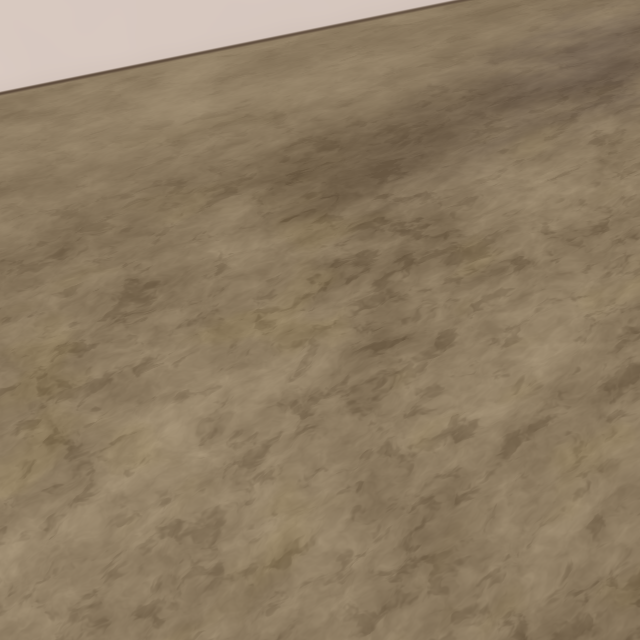
This texture is drawn by a Shadertoy shader. Its source:

```glsl
// A worn, mottled concrete floor running up to the slanted foot of a pale wall.

const vec3 FLOOR_DARK  = vec3(0.405, 0.338, 0.250);
const vec3 FLOOR_LIGHT = vec3(0.640, 0.570, 0.462);
const vec3 STAIN_TINT  = vec3(0.004, 0.008, 0.034);
const vec3 OCHRE_TINT  = vec3(0.006, 0.005, -0.012);
const vec3 WALL_COLOR  = vec3(0.835, 0.776, 0.742);
const vec3 GAP_COLOR   = vec3(0.350, 0.280, 0.225);

const float EDGE_HEIGHT = 0.855;
const float EDGE_SLOPE  = 0.202;

// Random unit gradient for a lattice cell
vec2 cellGradient(vec2 cell) {
    vec3 q = fract(cell.xyx * vec3(0.1031, 0.1030, 0.0973));
    q += dot(q, q.yzx + 33.33);
    float angle = 6.2832 * fract((q.x + q.y) * q.z);
    return vec2(cos(angle), sin(angle));
}

float gradientNoise(vec2 p) {
    vec2 i = floor(p), f = fract(p);
    vec2 u = f * f * f * (f * (f * 6.0 - 15.0) + 10.0);
    vec2 e = vec2(1.0, 0.0);
    float a = dot(cellGradient(i), f);
    float b = dot(cellGradient(i + e.xy), f - e.xy);
    float c = dot(cellGradient(i + e.yx), f - e.yx);
    float d = dot(cellGradient(i + e.xx), f - e.xx);
    return mix(mix(a, b, u.x), mix(c, d, u.x), u.y);
}

float fbm(vec2 p, int octaves, float gain) {
    float sum = 0.0, amplitude = 1.0;
    mat2 turn = mat2(1.96, 0.40, -0.40, 1.96);
    for (int i = 0; i < octaves; i++) {
        sum += amplitude * gradientNoise(p);
        p = turn * p + 17.3;
        amplitude *= gain;
    }
    return sum;
}

// Soft elliptical spot, tilted by an angle
float softSpot(vec2 p, vec2 center, vec2 radius, float angle) {
    float c = cos(angle), s = sin(angle);
    vec2 q = mat2(c, -s, s, c) * (p - center) / radius;
    return exp(-dot(q, q));
}

// Floor plane: rows crowd together toward the wall and tilt more up close
vec2 floorPlane(vec2 uv, float depth) {
    float d = max(depth, 0.0) * (1.0 + 0.25 * uv.x);
    return vec2(uv.x + 0.06 * d, 1.35 * log(0.32 + d));
}

vec3 floorColor(vec2 uv, float depth) {
    vec2 p = floorPlane(uv, depth);
    vec2 warp = vec2(fbm(p * 9.0 + 3.1, 4, 0.6), fbm(p * 9.0 + 41.7, 4, 0.6));
    vec2 q = p + 0.018 * warp;

    // Broad clouds, ragged blotches and small flecks
    float nearness = smoothstep(0.02, 0.42, depth);
    float clouds = fbm(q * vec2(3.2, 3.4) + 8.4, 3, 0.5);
    float blotches = fbm(q * vec2(12.0, 12.5) + 23.0, 4, 0.62);
    float flecks = fbm(q * vec2(44.0, 46.0) + 61.0, 3, 0.6);
    float tone = 0.62 + 0.30 * clouds
               + mix(0.13, 0.26, nearness) * blotches
               + mix(0.05, 0.12, nearness) * flecks;

    // Scattered dark scuffs, gathered in clusters
    float scuffs = fbm(q * vec2(15.0, 17.0) + 75.0, 4, 0.65) - 0.3 * clouds;
    tone -= mix(0.08, 0.24, nearness) * smoothstep(0.12, 0.55, scuffs);

    // Dark stain drifting up to the right, with ragged borders
    vec2 s = uv + 0.05 * warp;
    float stain = 0.85 * softSpot(s, vec2(0.56, 0.735), vec2(0.17, 0.080), 0.30)
                + 0.95 * softSpot(s, vec2(0.91, 0.895), vec2(0.22, 0.070), 0.38);
    float shade = softSpot(s, vec2(0.20, 0.60), vec2(0.28, 0.13), 0.25);
    float glow = softSpot(s, vec2(0.10, 0.80), vec2(0.38, 0.05), 0.20)
               + 0.9 * softSpot(s, vec2(0.34, 0.25), vec2(0.42, 0.16), 0.45);
    tone += 0.14 * glow - 0.44 * stain - 0.14 * shade;

    vec3 color = mix(FLOOR_DARK, FLOOR_LIGHT, clamp(tone, 0.0, 1.1));
    float ochre = smoothstep(0.10, 0.60, fbm(q * 5.0 + 90.0, 3, 0.5));
    color += OCHRE_TINT * ochre * nearness;
    color += STAIN_TINT * stain * smoothstep(0.40, 0.95, uv.x);
    return color;
}

vec3 wallColor(vec2 uv, float depth) {
    float mottling = 0.006 * fbm(uv * 7.0, 2, 0.5);
    return WALL_COLOR + mottling + 0.012 * smoothstep(0.0, -0.03, depth) - 0.015 * uv.x;
}

void mainImage(out vec4 fragColor, in vec2 fragCoord) {
    vec2 uv = fragCoord / iResolution.xy;
    float pixel = 1.0 / iResolution.y;
    float depth = EDGE_HEIGHT + EDGE_SLOPE * uv.x - uv.y;

    // Wall above, floor below, soft dark gap between that fades to the right
    float softness = max(0.0024, pixel);
    float onFloor = smoothstep(-softness, softness, depth);
    vec3 color = mix(wallColor(uv, depth), floorColor(uv, depth), onFloor);
    float gap = 1.0 - smoothstep(0.0, 0.0022 + softness, abs(depth - 0.0015));
    color = mix(color, GAP_COLOR, mix(0.95, 0.75, uv.x) * gap);

    fragColor = vec4(color, 1.0);
}
```
